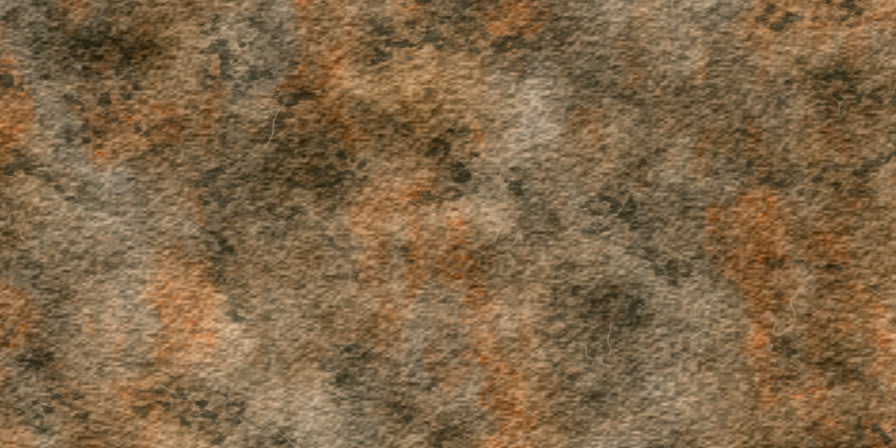
Reproduce this texture procedurally as a Shadertoy shader.

```glsl
// Weathered, rusty stone: broad brown clouds, dark pitted clusters, pale worn
// areas and orange stains, all covered by a fine, slightly flattened grain.
// Every layer is value-noise fbm; the grain is lit by a small offset difference.

#define BASE_COLOR  vec3(0.512, 0.418, 0.295)
#define TONE_AXIS   vec3(1.0, 0.87, 0.80)
#define PIT_COLOR   vec3(0.225, 0.205, 0.135)
#define RUST_COLOR  vec3(0.70, 0.43, 0.22)
#define PALE_COLOR  vec3(0.69, 0.60, 0.48)
#define CLOUD_SCALE 3.2
#define PATCH_SCALE 10.0
#define GRAIN_SCALE vec2(62.0, 92.0)
#define CLOUD_DEPTH 0.30
#define PATCH_DEPTH 0.34
#define GRAIN_DEPTH 0.30
#define RELIEF      0.20

float hash(vec2 p) {
    vec3 q = fract(p.xyx * 0.1031);
    q += dot(q, q.yzx + 33.33);
    return fract((q.x + q.y) * q.z);
}

float noise(vec2 p) {
    vec2 cell = floor(p), f = fract(p);
    f = f * f * (3.0 - 2.0 * f);
    return mix(mix(hash(cell), hash(cell + vec2(1, 0)), f.x),
               mix(hash(cell + vec2(0, 1)), hash(cell + vec2(1, 1)), f.x), f.y);
}

// Normalised fractal noise; each octave is rotated to hide the lattice.
float fbm(vec2 p, int octaves) {
    float sum = 0.0, total = 0.0, amp = 1.0;
    for (int i = 0; i < octaves; i++) {
        sum += amp * noise(p);
        total += amp;
        amp *= 0.55;
        p = mat2(1.6, 1.2, -1.2, 1.6) * p + 17.3;
    }
    return sum / total;
}

// Two octaves keep the flattened, horizontal direction of the grain.
float grain(vec2 p) {
    vec2 q = p * GRAIN_SCALE;
    return 0.55 * noise(q + 40.0) + 0.45 * noise(q * 1.9 + 91.0);
}

// Thin broken lines where a noise field crosses its middle value.
float scratches(vec2 p) {
    float line = abs(fbm(p * vec2(7.0, 5.0) + 63.0, 4) - 0.5);
    float gate = smoothstep(0.64, 0.74, fbm(p * 8.0 + 120.0, 3));
    return gate * (1.0 - smoothstep(0.004, 0.016, line));
}

void mainImage(out vec4 fragColor, in vec2 fragCoord) {
    vec2 p = fragCoord / iResolution.y;
    vec2 warp = vec2(noise(p * 18.0 + 5.0), noise(p * 18.0 + 55.0)) - 0.5;
    vec2 w = p + 0.035 * warp;

    // Overall tone from clouds, patches and lit grain
    float cloud = fbm(w * CLOUD_SCALE + 7.0, 5) - 0.5;
    float patches = fbm(w * PATCH_SCALE + 31.0, 5) - 0.5;
    float g = grain(p);
    float lit = g - grain(p + vec2(-0.003, 0.005));
    float tone = CLOUD_DEPTH * cloud + PATCH_DEPTH * patches
               + GRAIN_DEPTH * (g - 0.5) + RELIEF * lit;
    vec3 color = BASE_COLOR + tone * TONE_AXIS;

    // Slow drift between greyish and warm brown
    float warmth = fbm(w * vec2(5.0, 3.5) + 210.0, 4) - 0.5;
    color += warmth * vec3(0.10, -0.06, -0.20);

    // Pale worn areas
    float pale = smoothstep(0.52, 0.72, fbm(w * vec2(4.0, 5.0) + 150.0, 5));
    color = mix(color, PALE_COLOR + 0.8 * tone, 0.42 * pale);

    // Rust: soft upright stains plus small speckles
    float stain = smoothstep(0.54, 0.74, fbm(w * vec2(7.0, 4.0) + 83.0, 5));
    float speckle = smoothstep(0.60, 0.78, fbm(p * vec2(40.0, 52.0) + 19.0, 3));
    float rust = 0.45 * stain + 0.35 * speckle * (0.4 + stain);
    color = mix(color, RUST_COLOR + 0.9 * tone, rust);

    // Dark pits gathered in clusters
    float cluster = smoothstep(0.47, 0.68, fbm(w * vec2(8.0, 10.0) + 260.0, 5)
                                           - 0.25 * cloud);
    float pit = smoothstep(0.44, 0.68, fbm(p * vec2(46.0, 70.0) + 71.0, 3));
    color = mix(color, PIT_COLOR + 0.4 * tone, cluster * (0.18 + 0.62 * pit));

    // Occasional light scratches
    color = mix(color, PALE_COLOR + 0.06, 0.4 * scratches(p));

    fragColor = vec4(clamp(color, 0.0, 1.0), 1.0);
}
```
